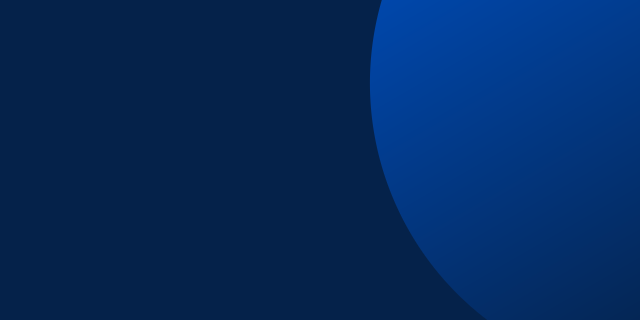
Reproduce this background procedurally as a Shadertoy shader.

```glsl
// A large disc with a slanted blue gradient, cropped by the right side of a flat navy field.

#define NAVY vec3(0.020, 0.133, 0.290)
#define COBALT vec3(0.000, 0.278, 0.670)
#define DISC_CENTER vec2(2.086, 0.740)
#define DISC_RADIUS 0.930
#define GRADIENT_DIR vec2(0.500, -0.866)
#define GRADIENT_START -0.270
#define GRADIENT_END 1.163

float discDistance(vec2 p) {
    return length(p - DISC_CENTER) - DISC_RADIUS;
}

// Cobalt at the upper left, fading to navy at the lower right
vec3 discColor(vec2 p) {
    float along = dot(p, GRADIENT_DIR);
    float t = (along - GRADIENT_START) / (GRADIENT_END - GRADIENT_START);
    return mix(COBALT, NAVY, clamp(t, 0.0, 1.0));
}

void mainImage(out vec4 fragColor, in vec2 fragCoord) {
    // Canvas height is one unit
    vec2 p = fragCoord / iResolution.y;
    float pixel = 1.0 / iResolution.y;

    // Antialiased disc over the field
    float coverage = clamp(0.5 - discDistance(p) / pixel, 0.0, 1.0);
    fragColor = vec4(mix(NAVY, discColor(p), coverage), 1.0);
}
```
